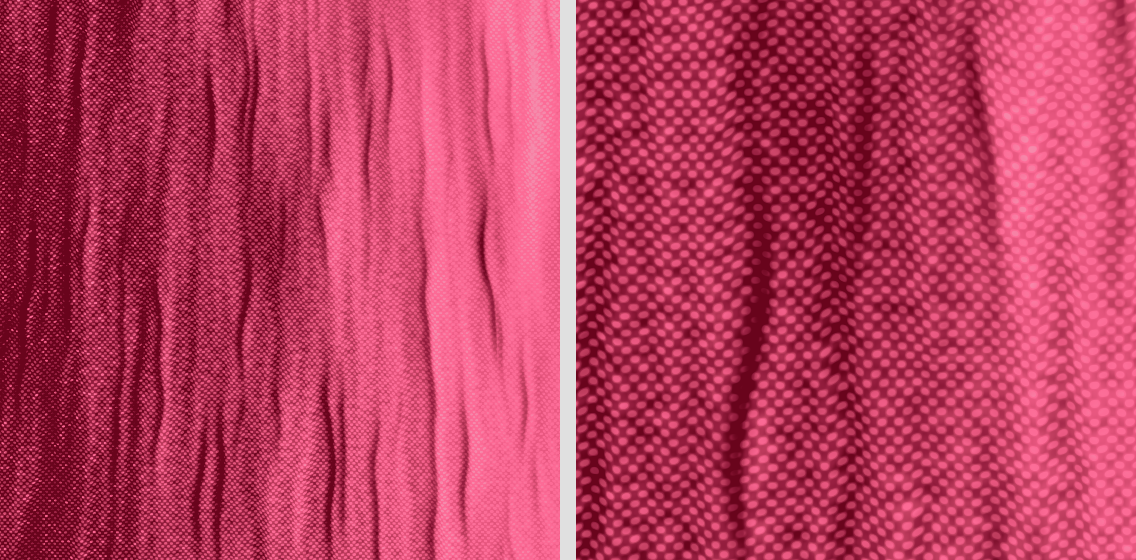
Left, the full canvas; right, a detail of the centre.
This texture is drawn by a three.js fragment shader. Its source:

```glsl
// Crinkled pink woven cloth: upright creases over a fine weave, lit from the right.
varying vec2 vUv;

const float PI = 3.14159265;

// Cloth colours, from deep shadow to highlight
const vec3 SHADOW    = vec3(0.41, 0.015, 0.11);
const vec3 CRIMSON   = vec3(0.59, 0.12, 0.25);
const vec3 ROSE      = vec3(0.75, 0.24, 0.37);
const vec3 PINK      = vec3(0.91, 0.34, 0.50);
const vec3 BRIGHT    = vec3(0.99, 0.42, 0.59);
const vec3 HIGHLIGHT = vec3(0.96, 0.54, 0.67);

// Light across the cloth
const float TONE_LEFT  = 0.13;
const float TONE_RIGHT = 0.90;
const float GLOW       = 0.14;   // pale upper right corner

// Folds and creases
const float LEAN_LEFT    = -0.09;
const float LEAN_RIGHT   = 0.08;
const float FOLD_DEPTH   = 0.40;
const float CREASE_DEPTH = 0.50;
const float CREASE_SOFT  = 0.009;  // width of the shaded side
const float CREASE_SHARP = 0.004;  // width of the lit side

// Weave
const vec2  THREADS     = vec2(196.0, 186.0);
const float GRAIN_LEFT  = 0.40;
const float GRAIN_RIGHT = 0.17;
const float ROW_GAP     = 0.25;    // dark seams between thread rows
const float SPARKLE     = 0.34;

float hash(vec2 p) {
  p = fract(p * vec2(0.1731, 0.2379));
  p += dot(p, p.yx + 19.37);
  return fract((p.x + p.y) * p.x * 13.71);
}

vec2 gradientAt(vec2 cell) {
  float angle = 2.0 * PI * hash(cell);
  return vec2(cos(angle), sin(angle));
}

// Gradient noise, roughly -0.7 to 0.7
float noise(vec2 p) {
  vec2 i = floor(p), f = fract(p);
  vec2 s = f * f * f * (f * (f * 6.0 - 15.0) + 10.0);
  vec2 e = vec2(1.0, 0.0);
  float low = mix(dot(gradientAt(i), f),
                  dot(gradientAt(i + e.xy), f - e.xy), s.x);
  float high = mix(dot(gradientAt(i + e.yx), f - e.yx),
                   dot(gradientAt(i + 1.0), f - 1.0), s.x);
  return mix(low, high, s.y);
}

// Soft rolling folds, stretched along the cloth
float folds(vec2 p) {
  float x = p.x + 0.020 * noise(p * vec2(4.0, 4.0)) + 0.006 * noise(p * 13.0);
  return 0.8 * noise(vec2(x * 11.0, p.y * 1.3))
       + 0.9 * noise(vec2(x * 25.0 + 40.0, p.y * 2.4))
       + 0.5 * noise(vec2(x * 52.0 + 90.0, p.y * 4.5));
}

// One layer of wandering creases: x is shadow, y is the lit lip beside it
vec2 creases(vec2 p, float count, float seed) {
  vec2 result = vec2(0.0);
  float cell = floor(p.x * count);
  for (int i = -1; i <= 1; i++) {
    float id = cell + float(i);
    float key = hash(vec2(id, seed)) * 60.0 + seed;
    float wander = 0.022 * noise(vec2(key, p.y * 2.5))
                 + 0.014 * noise(vec2(key + 7.3, p.y * 9.0));
    float center = (id + 0.25 + 0.5 * hash(vec2(id + 31.0, seed))) / count;
    float d = p.x - center - wander;
    float presence = smoothstep(-0.08, 0.32, noise(vec2(key + 3.7, p.y * 3.0)));
    float side = d / mix(CREASE_SOFT, CREASE_SHARP, smoothstep(-0.002, 0.002, d));
    float lip = (d - 0.013) / 0.008;
    result = max(result, presence * vec2(exp(-side * side), exp(-lip * lip)));
  }
  return result;
}

// Colour ramp over tone 0 to 1
vec3 clothColor(float t) {
  vec3 c = mix(SHADOW, CRIMSON, smoothstep(0.04, 0.27, t));
  c = mix(c, ROSE, smoothstep(0.25, 0.46, t));
  c = mix(c, PINK, smoothstep(0.44, 0.67, t));
  c = mix(c, BRIGHT, smoothstep(0.65, 0.86, t));
  return mix(c, HIGHLIGHT, smoothstep(0.90, 1.12, t));
}

void main() {
  // Lean of the folds changes across the cloth
  vec2 p = vUv;
  p.x += (p.y - 0.5) * mix(LEAN_LEFT, LEAN_RIGHT, vUv.x);
  float relief = folds(p);
  vec2 crease = max(creases(p, 10.0, 11.0), 0.8 * creases(p, 19.0, 47.0));

  // Plain weave of oval grains in rows, bent by the relief
  vec2 thread = THREADS * (vUv + vec2(0.004, 0.010) * relief);
  thread += 0.7 * vec2(noise(vUv * 16.0), noise(vUv * 19.0 + 50.0));
  float weave = cos(PI * thread.x) * cos(PI * thread.y)
              + ROW_GAP * cos(2.0 * PI * thread.y);
  float grain = smoothstep(-0.6, 0.75, weave) - 0.5;
  float uneven = noise(thread * vec2(0.35, 0.6));
  float focus = smoothstep(0.40, 0.95, vUv.x + 0.25 * (vUv.y - 0.5));
  float grainDepth = mix(GRAIN_LEFT, GRAIN_RIGHT, focus) * (1.0 - 0.6 * crease.x);

  // Sum of light, folds, creases and threads
  float tone = mix(TONE_LEFT, TONE_RIGHT, vUv.x);
  tone += GLOW * smoothstep(0.75, 1.1, vUv.x) * smoothstep(0.55, 1.0, vUv.y);
  tone += FOLD_DEPTH * relief * mix(1.0, 0.75, vUv.x);
  tone += 0.10 * crease.y - CREASE_DEPTH * crease.x;
  tone += grainDepth * (grain + 0.6 * uneven);
  tone += SPARKLE * (1.0 - smoothstep(0.1, 0.45, vUv.x))
        * smoothstep(0.12, 0.5, uneven) * smoothstep(0.0, 0.8, weave);

  gl_FragColor = vec4(clothColor(tone), 1.0);
}
```
